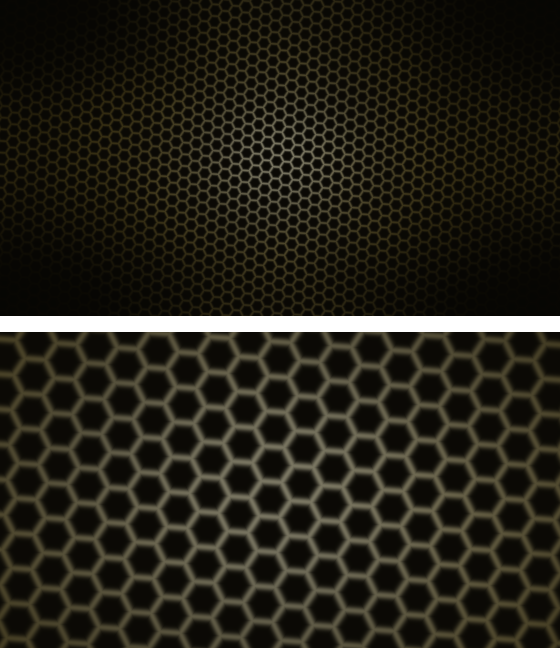
Top, the full canvas; bottom, a detail of the centre.
Give the GLSL for this pattern, as a Shadertoy shader.

```glsl
const float PI = 3.14159265;
const float SQRT3 = 1.7320508;

// Lattice steps taken along one full canvas width and height
const vec2 STEPS_ACROSS = vec2(55.0, -24.0);
const vec2 STEPS_UP = vec2(-2.0, 28.0);
const vec2 CELL_ORIGIN = vec2(0.4943, 0.4903);

const float LINE_SOFTNESS = 0.115;
const vec2 GLOW_SPREAD = vec2(0.26, 0.50);
const vec2 NOISE_PERIOD = vec2(9.0, 5.0);

const vec3 CELL_COLOR = vec3(0.042, 0.036, 0.018);
const vec3 AMBER = vec3(0.200, 0.167, 0.055);
const vec3 SILVER = vec3(0.270, 0.290, 0.330);

vec2 hashGradient(vec2 cell, vec2 period) {
    vec2 p = mod(cell, period);
    float angle = 2.0 * PI * fract(sin(dot(p, vec2(127.1, 311.7))) * 4375.85);
    return vec2(cos(angle), sin(angle));
}

// Gradient noise that wraps after a whole number of cells
float gradientNoise(vec2 p, vec2 period) {
    vec2 i = floor(p);
    vec2 f = p - i;
    vec2 w = f * f * f * (f * (f * 6.0 - 15.0) + 10.0);
    vec2 e = vec2(1.0, 0.0);
    float a = dot(hashGradient(i, period), f);
    float b = dot(hashGradient(i + e.xy, period), f - e.xy);
    float c = dot(hashGradient(i + e.yx, period), f - e.yx);
    float d = dot(hashGradient(i + e.xx, period), f - e.xx);
    return mix(mix(a, b, w.x), mix(c, d, w.x), w.y);
}

// Canvas position to a plane where neighbouring hexagons are one unit apart
vec2 toHexPlane(vec2 uv, vec2 across, vec2 up) {
    vec2 lattice = uv.x * across + uv.y * up;
    return vec2(lattice.x + 0.5 * lattice.y, 0.5 * SQRT3 * lattice.y);
}

// Distance to the nearest border of a unit hexagon grid
float hexBorderDistance(vec2 p) {
    vec2 size = vec2(1.0, SQRT3);
    vec2 a = mod(p + 0.5 * size, size) - 0.5 * size;
    vec2 b = mod(p, size) - 0.5 * size;
    vec2 local = abs(dot(a, a) < dot(b, b) ? a : b);
    return 0.5 - max(local.x, dot(local, vec2(0.5, 0.5 * SQRT3)));
}

float softLine(float dist, float softness) {
    float t = dist / softness;
    return exp(-t * t);
}

void mainImage(out vec4 fragColor, in vec2 fragCoord) {
    vec2 uv = fragCoord / iResolution.xy;

    // Honeycomb mesh
    vec2 hexPos = toHexPlane(uv - CELL_ORIGIN, STEPS_ACROSS, STEPS_UP);
    float mesh = softLine(hexBorderDistance(hexPos), LINE_SOFTNESS);

    // Central light and dark corners, level at the canvas edges
    vec2 wave = sin(PI * (uv - 0.5));
    vec2 offset = wave * wave;
    float glow = exp(-dot(offset, 1.0 / GLOW_SPREAD));
    float corner = smoothstep(0.5, 2.0, offset.x + offset.y);

    // Slight unevenness of the light
    float unevenness = 1.0 + 0.18 * gradientNoise(uv * NOISE_PERIOD, NOISE_PERIOD);

    vec3 lineColor = AMBER * mix(1.0, 0.15, corner) * unevenness + SILVER * glow;
    vec3 cellColor = CELL_COLOR * mix(1.0, 0.6, corner);
    fragColor = vec4(mix(cellColor, max(lineColor, cellColor), mesh), 1.0);
}
```
